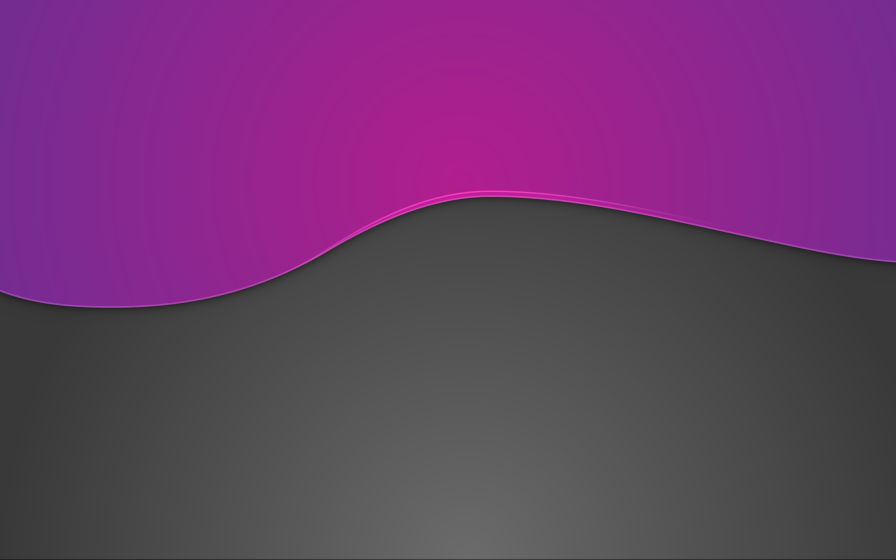
Reproduce this background procedurally as a Shadertoy shader.

```glsl
#define GLOW_CENTER vec2(0.515, 0.675)
#define GLOW_RADIUS 0.83
#define GLOW_INNER vec3(0.695, 0.118, 0.553)
#define GLOW_OUTER vec3(0.460, 0.172, 0.570)
#define FLOOR_CENTER vec2(0.52, 0.0)
#define FLOOR_RADIUS 0.84
#define FLOOR_INNER vec3(0.42)
#define FLOOR_OUTER vec3(0.222)
#define SHADOW_DEPTH 0.007
#define RIM_WIDTH 0.0026
#define SHEEN_GAP 0.0105

// Wave knots: x, height and slope, joined by cubic Hermite spans
const int KNOTS = 6;
const vec3 knots[KNOTS] = vec3[KNOTS](
    vec3(0.000, 0.479, -0.60), vec3(0.126, 0.450, 0.00),
    vec3(0.365, 0.550, 0.95), vec3(0.547, 0.648, 0.00),
    vec3(0.833, 0.577, -0.34), vec3(1.000, 0.531, -0.11));

float waveHeight(float x) {
    float height = knots[0].y;
    for (int i = 0; i < KNOTS - 1; i++) {
        vec3 a = knots[i];
        vec3 b = knots[i + 1];
        float span = b.x - a.x;
        float t = clamp((x - a.x) / span, 0.0, 1.0);
        float s = 1.0 - t;
        float y = a.y * s * s * (1.0 + 2.0 * t) + b.y * t * t * (3.0 - 2.0 * t)
                + span * t * s * (a.z * s - b.z * t);
        height = x >= a.x ? y : height;
    }
    return height;
}

vec3 radialGradient(vec2 uv, vec2 center, float radius, vec3 inner, vec3 outer) {
    vec2 offset = uv - center;
    offset.x *= iResolution.x / iResolution.y;
    return mix(inner, outer, clamp(length(offset) / radius, 0.0, 1.0));
}

// Soft line of the given width, never thinner than the filter
float softLine(float dist, float width, float pixel) {
    float w = max(width, pixel);
    return (1.0 - smoothstep(0.0, w, abs(dist))) * width / w;
}

void mainImage(out vec4 fragColor, in vec2 fragCoord) {
    vec2 uv = fragCoord / iResolution.xy;
    float pixel = 1.0 / iResolution.y;
    float aspect = iResolution.x / iResolution.y;

    // Signed distance above the wave, in units of the height
    float stepX = 0.002;
    float slope = (waveHeight(uv.x + stepX) - waveHeight(uv.x - stepX))
                / (2.0 * stepX * aspect);
    float dist = (uv.y - waveHeight(uv.x)) / sqrt(1.0 + slope * slope);

    // Grey floor with a contact shadow
    vec3 ground = radialGradient(uv, FLOOR_CENTER, FLOOR_RADIUS, FLOOR_INNER, FLOOR_OUTER);
    ground *= 1.0 - 0.42 * exp(-max(-dist, 0.0) / SHADOW_DEPTH);
    ground *= 1.0 - 0.4 * (1.0 - smoothstep(0.001, 0.003, uv.y));

    // Purple sheet with a brighter band and two fine highlights
    vec3 sheet = radialGradient(uv, GLOW_CENTER, GLOW_RADIUS, GLOW_INNER, GLOW_OUTER);
    float gap = SHEEN_GAP * smoothstep(0.25, 0.52, uv.x);
    float sheen = smoothstep(0.28, 0.46, uv.x) * (1.0 - smoothstep(0.56, 0.84, uv.x));
    float band = 1.0 - smoothstep(gap - pixel, gap + pixel, dist);
    sheet += vec3(0.07, 0.0, 0.04) * band * sheen;
    sheet += vec3(0.24, 0.12, 0.18) * softLine(dist - gap, RIM_WIDTH, pixel) * sheen;
    sheet += vec3(0.17, 0.09, 0.16) * softLine(dist - 0.002, RIM_WIDTH, pixel);

    float cover = smoothstep(-0.7 * pixel, 0.7 * pixel, dist);
    fragColor = vec4(mix(ground, sheet, cover), 1.0);
}
```
